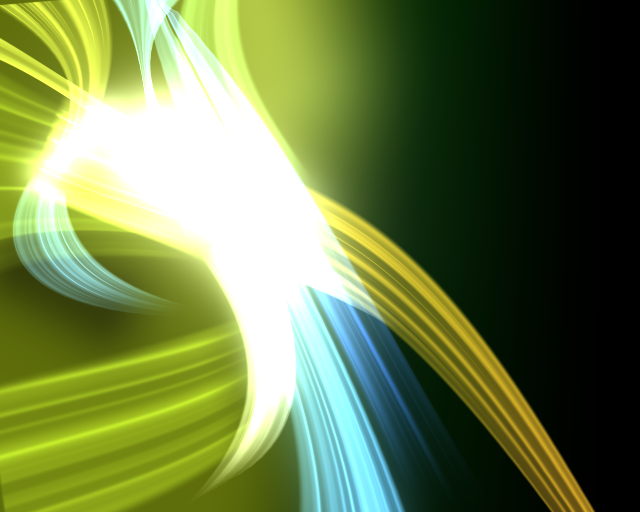
Reproduce this background procedurally as a Shadertoy shader.

```glsl
// Luminous silk ribbons twisting through a white-hot core over an olive to black field.
// Each ribbon spans two cubic Bezier edges; a pixel is located between the edges
// and lit by one-dimensional noise that forms the strands.

const int STEPS = 22;            // samples along each ribbon
const float EDGE = 0.09;         // softness of ribbon borders
const float OPEN = 0.01;         // fade of ribbon ends that leave the canvas
const float VEIL = 0.25;         // even light inside a ribbon
const float BODY = 0.70;         // light of broad strands
const float FINE = 0.80;         // light of thin strands
const vec3 OLIVE = vec3(0.37, 0.43, 0.04);
const vec3 FOREST = vec3(0.01, 0.14, 0.01);
const vec3 LIME = vec3(0.56, 0.69, 0.18);
const vec3 LEMON = vec3(0.88, 0.90, 0.40);
const vec3 GOLD = vec3(0.88, 0.68, 0.16);
const vec3 SKY = vec3(0.42, 0.72, 0.98);
const vec3 COBALT = vec3(0.22, 0.40, 0.88);
const vec3 MINT = vec3(0.55, 0.85, 0.55);
const vec3 PEARL = vec3(0.95, 0.97, 0.94);

// Edge shared by the bright and the deep blue fall
const mat4x2 FALL_RIDGE = mat4x2(0.30, 1.02, 0.48, 0.65, 0.66, 0.38, 0.80, -0.01);

float hash(float n) {
    return fract(sin(n * 127.1) * 43758.5453);
}

float noise(float x) {
    float i = floor(x), f = fract(x);
    return mix(hash(i), hash(i + 1.0), f * f * (3.0 - 2.0 * f));
}

float cross2(vec2 a, vec2 b) {
    return a.x * b.y - a.y * b.x;
}

vec2 bezier(mat4x2 c, float t) {
    float u = 1.0 - t;
    return c * vec4(u * u * u, 3.0 * u * u * t, 3.0 * u * t * t, t * t * t);
}

// Strand brightness across a ribbon; thin strands blur out where it narrows.
float strands(float s, float t, float count, float seed, float footprint) {
    float x = s * count + 0.5 * t + seed * 17.0;
    float body = noise(x);
    float thin = pow(noise(x * 3.7 + 5.0), 4.0);
    thin = mix(thin, 0.2, smoothstep(0.25, 0.8, footprint * count * 3.7));
    float soft = max(EDGE, 1.5 * footprint);
    float inside = smoothstep(0.0, soft, s) * smoothstep(0.0, soft, 1.0 - s);
    return inside * (VEIL + BODY * body * body + FINE * thin);
}

// Light at p from a ribbon with edges a and b; fade gives its start and end ramps.
float ribbon(vec2 p, mat4x2 a, mat4x2 b, float count, float seed, vec2 fade) {
    float light = 0.0, before = 0.0;
    for (int i = 0; i <= STEPS; i++) {
        float t = float(i) / float(STEPS);
        vec2 start = bezier(a, t);
        float side = cross2(bezier(b, t) - start, p - start);
        if (i > 0 && side * before < 0.0) {
            float hit = t - side / (side - before) / float(STEPS);
            vec2 origin = bezier(a, hit);
            vec2 span = bezier(b, hit) - origin;
            float width2 = max(dot(span, span), 1e-6);
            float s = dot(p - origin, span) / width2;
            float footprint = 1.0 / (sqrt(width2) * iResolution.y);
            float ramp = smoothstep(0.0, fade.x, hit) * smoothstep(0.0, fade.y, 1.0 - hit);
            light += ramp * strands(s, hit, count, seed, footprint);
        }
        before = side;
    }
    return light;
}

// Gaussian glow around a line segment.
float glow(vec2 p, vec2 a, vec2 b, float radius) {
    vec2 d = b - a;
    vec2 q = p - a - d * clamp(dot(p - a, d) / dot(d, d), 0.0, 1.0);
    return exp(-dot(q, q) / (radius * radius));
}

vec3 backdrop(vec2 p) {
    float shade = smoothstep(0.50, 0.87, p.x + 0.10 * (1.0 - p.y));
    vec3 deep = FOREST * (1.0 - smoothstep(0.80, 1.2, p.x)) * mix(0.6, 1.0, p.y);
    vec3 color = mix(OLIVE, deep, shade);
    color += vec3(0.32, 0.34, 0.22) * glow(p, vec2(0.50, 1.0), vec2(0.58, 0.85), 0.17);
    return color * (1.0 - 0.5 * glow(p, vec2(0.05, 0.48), vec2(0.20, 0.40), 0.09));
}

void mainImage(out vec4 fragColor, in vec2 fragCoord) {
    vec2 p = fragCoord / iResolution.xy * vec2(1.249, 1.0);
    vec3 color = backdrop(p);

    // Soft green streaks on the left
    color += 0.55 * LIME * ribbon(p, mat4x2(0.50, 0.40, 0.36, 0.34, 0.20, 0.31, -0.03, 0.25),
        mat4x2(0.54, 0.18, 0.42, 0.06, 0.28, 0.00, 0.02, -0.10), 6.0, 1.0, vec2(0.3, OPEN));
    color += 0.45 * LIME * ribbon(p, mat4x2(-0.02, 0.88, 0.10, 0.80, 0.20, 0.76, 0.40, 0.68),
        mat4x2(-0.02, 0.45, 0.08, 0.50, 0.25, 0.50, 0.40, 0.48), 9.0, 2.0, vec2(OPEN, 0.3));
    color += 0.8 * LEMON * ribbon(p, mat4x2(-0.02, 0.94, 0.10, 0.87, 0.22, 0.78, 0.42, 0.68),
        mat4x2(-0.02, 0.89, 0.10, 0.84, 0.20, 0.76, 0.40, 0.62), 4.0, 3.0, vec2(OPEN, 0.3));

    // Golden arc sweeping to the lower right
    color += 0.9 * GOLD * ribbon(p, mat4x2(0.41, 0.69, 0.77, 0.65, 0.96, 0.35, 1.17, -0.01),
        mat4x2(0.37, 0.53, 0.65, 0.51, 0.85, 0.30, 1.08, -0.01), 11.0, 4.0, vec2(0.4, OPEN));

    // Blue falls, bright inside and deep outside
    color += 0.5 * SKY * glow(p, vec2(0.58, 0.42), vec2(0.70, 0.0), 0.09);
    color += 0.9 * SKY * ribbon(p, FALL_RIDGE,
        mat4x2(0.28, 1.02, 0.33, 0.67, 0.60, 0.35, 0.58, -0.01), 7.0, 5.0, vec2(OPEN));
    color += 0.95 * COBALT * ribbon(p, mat4x2(0.31, 1.02, 0.60, 0.71, 0.73, 0.38, 0.98, -0.01),
        FALL_RIDGE, 8.0, 6.0, vec2(OPEN, 0.45));

    // Twisting strands at the top
    color += 0.6 * LEMON * ribbon(p, mat4x2(-0.02, 0.99, 0.17, 0.88, 0.17, 0.78, 0.06, 0.64),
        mat4x2(0.21, 1.01, 0.25, 0.86, 0.19, 0.75, 0.10, 0.62), 13.0, 7.0, vec2(OPEN, 0.2));
    color += 0.8 * SKY * ribbon(p, mat4x2(0.20, 1.02, 0.32, 0.87, 0.24, 0.80, 0.37, 0.51),
        mat4x2(0.38, 1.02, 0.24, 0.92, 0.27, 0.76, 0.49, 0.58), 12.0, 8.0, vec2(OPEN, 0.2));
    color += 0.5 * MINT * ribbon(p, mat4x2(0.47, 1.02, 0.46, 0.85, 0.55, 0.75, 0.62, 0.64),
        mat4x2(0.36, 1.02, 0.30, 0.85, 0.36, 0.78, 0.55, 0.58), 13.0, 9.0, vec2(OPEN, 0.3));

    // Blue curl at the left
    color += 0.85 * SKY * ribbon(p, mat4x2(0.07, 0.67, -0.04, 0.53, 0.02, 0.38, 0.38, 0.38),
        mat4x2(0.13, 0.63, 0.13, 0.52, 0.22, 0.44, 0.38, 0.40), 9.0, 10.0, vec2(0.1, 0.45));

    // Pale bridge, falling fold and crossing ribs
    color += LEMON * ribbon(p, mat4x2(0.12, 0.82, 0.25, 0.74, 0.40, 0.72, 0.60, 0.65),
        mat4x2(0.05, 0.63, 0.18, 0.56, 0.30, 0.54, 0.42, 0.47), 9.0, 11.0, vec2(0.05, 0.4));
    color += 1.1 * PEARL * ribbon(p, mat4x2(0.50, 0.58, 0.60, 0.36, 0.64, 0.13, 0.42, 0.05),
        mat4x2(0.38, 0.51, 0.50, 0.35, 0.54, 0.19, 0.34, -0.01), 8.0, 12.0, vec2(0.1, 0.4));
    color += 0.6 * PEARL * ribbon(p, mat4x2(0.45, 0.57, 0.58, 0.52, 0.68, 0.47, 0.80, 0.36),
        mat4x2(0.45, 0.48, 0.55, 0.47, 0.66, 0.42, 0.80, 0.34), 6.0, 13.0, vec2(0.2, 0.5));

    // White core and its halo
    color += 1.5 * PEARL * glow(p, vec2(0.32, 0.71), vec2(0.50, 0.56), 0.10);
    color += 0.6 * PEARL * glow(p, vec2(0.09, 0.66), vec2(0.20, 0.77), 0.045);
    color += 0.5 * PEARL * glow(p, vec2(0.49, 0.44), vec2(0.53, 0.26), 0.045);
    color += 0.2 * PEARL * glow(p, vec2(0.30, 0.70), vec2(0.54, 0.54), 0.22);

    fragColor = vec4(clamp(color, 0.0, 1.0), 1.0);
}
```
